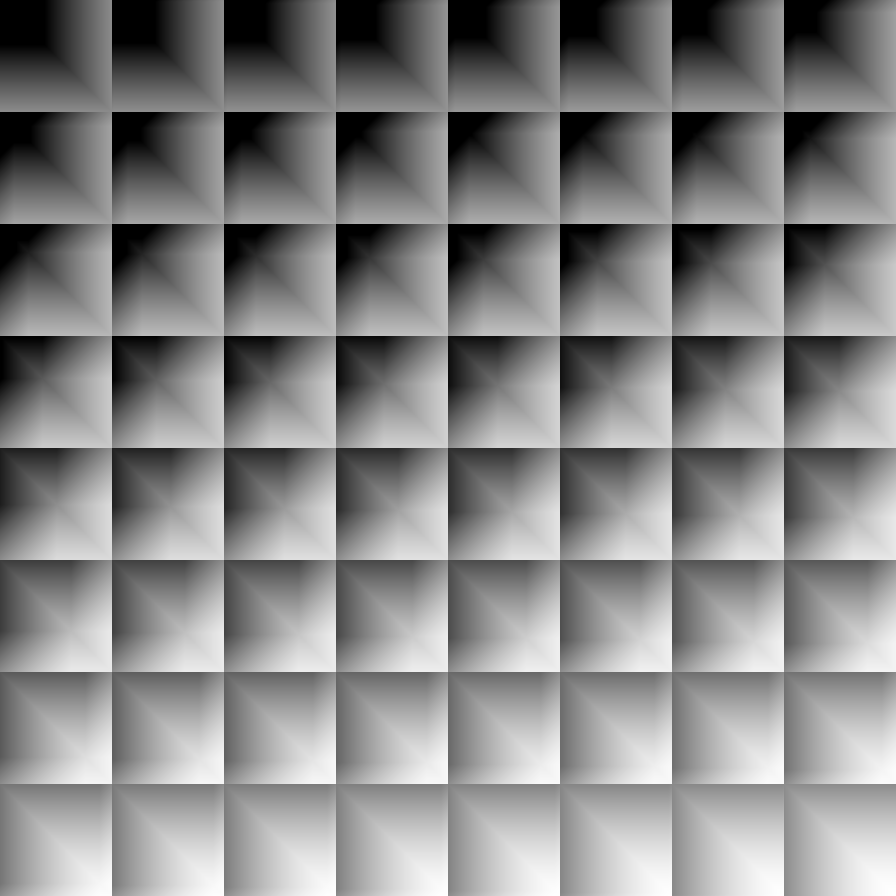
Reproduce this pattern procedurally as a Shadertoy shader.

```glsl
// An 8 by 8 sheet of grey tiles slicing the RGB cube: red runs across a tile,
// green runs down it, and blue climbs from tile to tile in reading order.
// Each colour is reduced to its HSL lightness, then given a contrast curve.

const float TILES_PER_SIDE = 8.0;
const float BLACK_POINT = 0.2;
const float SHOULDER_POWER = 1.68;
const int SAMPLES_PER_SIDE = 2;

// Midpoint of the strongest and weakest channels
float lightness(vec3 color) {
    float strongest = max(color.r, max(color.g, color.b));
    float weakest = min(color.r, min(color.g, color.b));
    return 0.5 * (strongest + weakest);
}

// Clips the shadows and rolls off softly towards white
float contrastCurve(float value, float blackPoint, float power) {
    float t = clamp((value - blackPoint) / (1.0 - blackPoint), 0.0, 1.0);
    return 1.0 - pow(1.0 - t, power);
}

// Cube colour at a point of the sheet, with y measured down from the top
vec3 cubeSlice(vec2 point, float tilesPerSide) {
    vec2 grid = point * tilesPerSide;
    vec2 tile = clamp(floor(grid), 0.0, tilesPerSide - 1.0);
    float lastTile = tilesPerSide * tilesPerSide - 1.0;
    float blue = (tile.y * tilesPerSide + tile.x) / lastTile;
    return vec3(grid - tile, blue);
}

float sheetGrey(vec2 point) {
    float light = lightness(cubeSlice(point, TILES_PER_SIDE));
    return contrastCurve(light, BLACK_POINT, SHOULDER_POWER);
}

void mainImage(out vec4 fragColor, in vec2 fragCoord) {
    // Average a small grid of samples to smooth the tile borders
    float total = 0.0;
    for (int j = 0; j < SAMPLES_PER_SIDE; j++) {
        for (int i = 0; i < SAMPLES_PER_SIDE; i++) {
            vec2 offset = (vec2(i, j) + 0.5) / float(SAMPLES_PER_SIDE) - 0.5;
            vec2 uv = (fragCoord + offset) / iResolution.xy;
            total += sheetGrey(vec2(uv.x, 1.0 - uv.y));
        }
    }
    float grey = total / float(SAMPLES_PER_SIDE * SAMPLES_PER_SIDE);
    fragColor = vec4(vec3(grey), 1.0);
}
```
